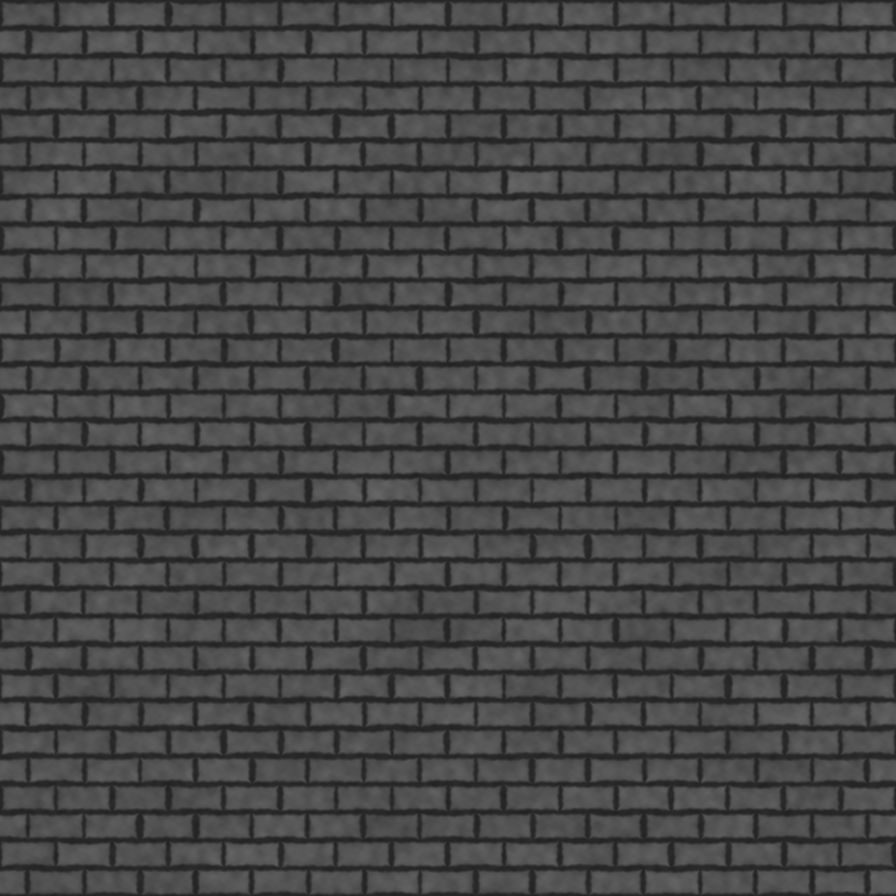
Reproduce this texture procedurally as a three.js fragment shader.

```glsl
varying vec2 vUv;

const float TAU = 6.28318;
const vec2 BRICKS = vec2(16.0, 32.0);

float hash(vec2 p) {
  return fract(sin(dot(p, vec2(127.1, 311.7))) * 43758.5);
}

// Sum of waves with whole-number wave vectors, so it wraps on the unit square
float clouds(vec2 uv, float frequency) {
  float sum = 0.0;
  for (int i = 0; i < 12; i++) {
    float n = float(i);
    float angle = 2.4 * n + frequency;
    float scale = frequency * (0.45 + hash(vec2(n, frequency)));
    vec2 wave = floor(scale * vec2(cos(angle), sin(angle)) + 0.5);
    sum += sin(TAU * (dot(wave, uv) + hash(vec2(frequency, n))));
  }
  return sum / 2.45;
}

// Small ripple along a brick edge
float ripple(float t, float seed) {
  return 0.012 * sin(17.0 * t + TAU * seed) + 0.008 * sin(41.0 * t + 40.0 * seed);
}

void main() {
  // Running bond: every other course is shifted by half a brick
  vec2 p = vUv * BRICKS;
  float course = floor(p.y);
  p.x += 0.5 * (1.0 - mod(course, 2.0));
  vec2 id = mod(vec2(floor(p.x), course), BRICKS);
  vec2 local = fract(p) - 0.5;

  // Each side bows inward by its own amount; the corners stick out
  vec2 side = step(0.0, local);
  float bowX = hash(id + vec2(31.0 + 7.0 * side.x, 3.0));
  float bowY = hash(id + vec2(5.0, 57.0 + 9.0 * side.y));
  vec2 bulge = 1.0 - 4.0 * local * local;
  vec2 inset = vec2(
    0.04 + 0.11 * bowX * bowX * bulge.y + ripple(local.y * 0.6, bowX),
    0.05 + 0.07 * bowY * bulge.x + 0.015 * side.y + ripple(local.x, bowY));

  // Depth inside the brick, in course heights
  vec2 depth = vec2(1.0, 0.5) - abs(local) * vec2(2.0, 1.0) - inset;
  float inside = min(depth.x, depth.y);

  // Brick tone: own shade, wide stains, fine mottling and a dim rim
  float mottle = clouds(vUv + 0.004 * hash(id + 80.0), 38.0);
  float brick = 0.332 + 0.022 * (hash(id + 11.0) - 0.5);
  brick += 0.009 * clouds(vUv, 9.0) + 0.013 * mottle;
  brick += 0.004 * clouds(vUv, 110.0) - 0.015 * local.y;
  brick -= 0.025 * (1.0 - smoothstep(0.0, 0.22, inside));

  float mortar = 0.152 + 0.006 * clouds(vUv, 60.0);
  float shade = mix(mortar, brick, smoothstep(-0.05, 0.095, inside));
  gl_FragColor = vec4(vec3(shade), 1.0);
}
```
